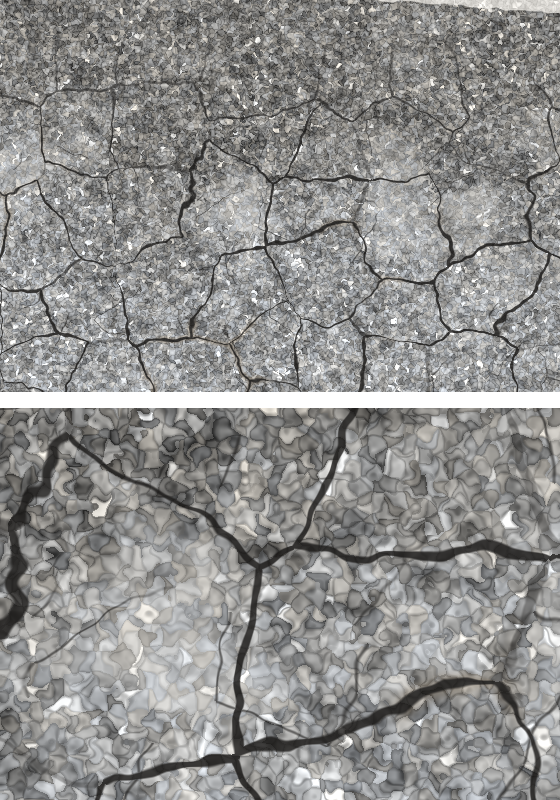
Top: the whole. Bottom: its middle third, enlarged.
A WebGL 1 fragment shader for this texture:

```glsl
precision highp float;
uniform vec2 u_resolution;

#define SLAB_SCALE 5.0
#define HAIR_SCALE 8.5
#define STONE_SCALE 92.0
#define CRACK_WIDTH 0.0034
#define STONE_CONTRAST 0.31
#define GRIT_CONTRAST 0.22
#define TONE_NEAR 0.615
#define TONE_FAR 0.505
#define DUST_LIFT 0.13
#define CRACK_COLOR vec3(0.17, 0.165, 0.16)
#define SOIL_COLOR vec3(0.56, 0.51, 0.44)
#define PAINT_COLOR vec3(0.88, 0.87, 0.85)

float hash(vec2 p) {
  return fract(sin(dot(p, vec2(127.1, 311.7))) * 43758.5453);
}

vec2 hash2(vec2 p) {
  return vec2(hash(p), hash(p + 57.3));
}

float noise(vec2 p) {
  vec2 i = floor(p), f = fract(p);
  f = f * f * (3.0 - 2.0 * f);
  return mix(mix(hash(i), hash(i + vec2(1.0, 0.0)), f.x),
             mix(hash(i + vec2(0.0, 1.0)), hash(i + 1.0), f.x), f.y);
}

float fbm(vec2 p) {
  float sum = 0.0, amp = 0.533;
  for (int i = 0; i < 4; i++) {
    sum += amp * noise(p);
    p = mat2(1.6, 1.2, -1.2, 1.6) * p + 7.7;
    amp *= 0.5;
  }
  return sum;
}

vec2 noise2(vec2 p) {
  return vec2(noise(p), noise(p + 31.7)) - 0.5;
}

// Voronoi cells: x = distance to border, y = cell id, z = border id
vec3 cells(vec2 p, float jitter) {
  vec2 base = floor(p), nearest = vec2(9.0), second = vec2(9.0);
  vec2 idA = base, idB = base;
  for (int y = -1; y <= 1; y++) {
    for (int x = -1; x <= 1; x++) {
      vec2 id = base + vec2(float(x), float(y));
      vec2 r = id + 0.5 + jitter * (hash2(id) - 0.5) - p;
      if (dot(r, r) < dot(nearest, nearest)) {
        second = nearest; idB = idA;
        nearest = r; idA = id;
      } else if (dot(r, r) < dot(second, second)) {
        second = r; idB = id;
      }
    }
  }
  float border = dot(0.5 * (nearest + second), normalize(second - nearest));
  return vec3(border, hash(idA + 3.1), hash(idA + idB + 11.9));
}

float line(float d, float halfWidth, float soft) {
  return 1.0 - smoothstep(halfWidth - soft, halfWidth + soft, d);
}

void main() {
  vec2 p = gl_FragCoord.xy / u_resolution.y;
  float aspect = u_resolution.x / u_resolution.y;
  float soft = max(0.7 / u_resolution.y, 0.0012);

  // Broad tone: darker far away, pale dust in a middle band
  float cloud = fbm(p * 3.0 + 4.0);
  float far = smoothstep(0.2, 0.85, p.y + 0.6 * (cloud - 0.5));
  float band = smoothstep(0.15, 0.42, p.y) * (1.0 - smoothstep(0.55, 0.75, p.y));
  float dust = smoothstep(0.5, 0.66, fbm(p * vec2(5.0, 6.5) + 21.0)) * mix(0.2, 1.0, band);
  float tone = mix(TONE_NEAR, TONE_FAR, far) + DUST_LIFT * dust;
  tone += 0.12 * (fbm(p * 14.0) - 0.5);

  // Aggregate stones with dark gaps, bright chips and fine grit
  vec3 stone = cells(p * STONE_SCALE + 1.2 * noise2(p * 110.0), 0.95);
  float gap = 1.0 - smoothstep(0.0, 0.28, stone.x);
  float grain = STONE_CONTRAST * (stone.y - 0.5) - 0.15 * gap + 0.06;
  grain += 0.2 * smoothstep(0.93, 0.97, stone.y) * (1.0 - gap);
  grain += GRIT_CONTRAST * (noise(p * 170.0) - 0.5) + 0.16 * (noise(p * 48.0) - 0.5);
  vec3 color = vec3(tone + grain * (1.0 - 0.4 * dust));
  color *= mix(vec3(0.975, 1.0, 1.03), vec3(1.025, 1.0, 0.955),
               clamp(0.7 * hash(vec2(stone.y, 2.0)) + 0.35 * far, 0.0, 1.0));

  // Jagged slab cracks, fading with distance, and finer hair cracks
  vec2 q = p + 0.07 * noise2(p * 5.0) + 0.028 * noise2(p * 16.0) + 0.009 * noise2(p * 60.0);
  vec3 slab = cells(q * SLAB_SCALE + 2.3, 0.75);
  vec3 hair = cells(q * HAIR_SCALE + 17.0, 0.9);
  float slabDist = slab.x / SLAB_SCALE;
  float fade = 1.0 - 0.75 * smoothstep(0.62, 0.95, p.y);
  float present = mix(0.35, 1.0, smoothstep(0.08, 0.22, slab.z)) * fade;
  float width = CRACK_WIDTH * mix(0.25, 1.35, noise(p * 13.0)) * mix(0.6, 1.0, fade);
  float crack = present * line(slabDist, width, soft);
  float hairline = smoothstep(0.68, 0.74, hair.z) * smoothstep(0.3, 0.6, noise(p * 9.0 + 5.0));
  crack = max(crack, 0.7 * fade * hairline * line(hair.x / HAIR_SCALE, 0.0012, soft));

  // Worn rims and soil gathered beside the cracks
  float rim = present * line(slabDist, 0.007, 0.007);
  color += 0.05 * rim * (noise(p * 30.0) - 0.2);
  float soil = rim * smoothstep(0.6, 0.8, noise(p * 7.0 + 40.0)) * (1.0 - far);
  color = mix(color, SOIL_COLOR + 0.6 * grain, 0.6 * soil);
  color = mix(color, CRACK_COLOR + 0.15 * grain, 0.95 * crack);

  // Worn painted strip across the far right corner
  float paintEdge = 1.0 - 0.1 * (p.x / aspect - 0.67) + 0.009 * (noise(p * 45.0) - 0.5);
  float paint = smoothstep(-soft, soft, p.y - paintEdge);
  color = mix(color, PAINT_COLOR + 0.3 * grain, 0.92 * paint);

  gl_FragColor = vec4(clamp(color, 0.0, 1.0), 1.0);
}
```
